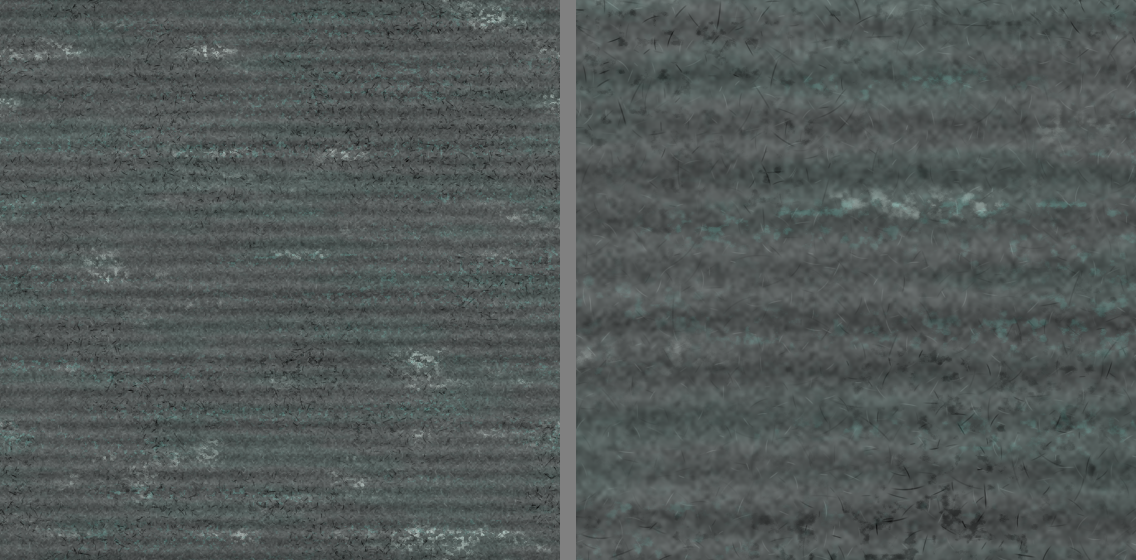
Left: the whole. Right: its middle third, enlarged.
This texture is drawn by a WebGL 2 fragment shader. Its source:

```glsl
#version 300 es
precision highp float;
// Weathered grey-green corrugated sheet: 34 soft horizontal ridges with fine grain, hairlines and pale wear.
uniform vec2 u_resolution;
out vec4 outColor;

float hash(vec2 p) {
  vec3 q = fract(vec3(p.xyx) * 0.1031);
  q += dot(q, q.yzx + 33.33);
  return fract((q.x + q.y) * q.z);
}

// Value noise that wraps after a whole number of cells per axis
float noise(vec2 uv, vec2 cells, float seed) {
  vec2 p = uv * cells, i = floor(p), f = fract(p);
  f = f * f * (3.0 - 2.0 * f);
  vec2 a = mod(i, cells) + seed, b = mod(i + 1.0, cells) + seed;
  return mix(mix(hash(a), hash(vec2(b.x, a.y)), f.x),
             mix(hash(vec2(a.x, b.y)), hash(b), f.x), f.y);
}

float fbm(vec2 uv, vec2 cells, float seed) {
  float sum = 0.0, weight = 0.5;
  for (int k = 0; k < 5; k++) {
    sum += weight * noise(uv, cells, seed + float(k) * 17.0);
    cells *= 2.0;
    weight *= 0.5;
  }
  return sum / 0.97;
}

// One short randomly turned hairline per cell, searched over the neighbours
float scratches(vec2 uv, float cells, float seed) {
  vec2 p = uv * cells, home = floor(p);
  float ink = 0.0, soft = cells / u_resolution.y;
  for (int j = -1; j <= 1; j++)
    for (int i = -1; i <= 1; i++) {
      vec2 cell = home + vec2(i, j), id = mod(cell, cells) + seed;
      vec2 d = p - cell - vec2(hash(id), hash(id + 41.0));
      float angle = 6.2832 * hash(id + 83.0);
      vec2 along = vec2(cos(angle), sin(angle));
      float t = dot(d, along), len = 0.15 + 0.4 * hash(id + 127.0);
      float bend = 0.9 * (hash(id + 59.0) - 0.5) * t * t;
      float across = abs(dot(d, vec2(-along.y, along.x)) - bend);
      float line = 1.0 - smoothstep(0.0, 0.01 + soft, across);
      ink = max(ink, line * (1.0 - smoothstep(len * 0.4, len, abs(t))) * hash(id + 149.0));
    }
  return ink;
}

void main() {
  vec2 uv = gl_FragCoord.xy / u_resolution;

  // Ridges: straight, with slightly frayed sides
  float fray = 0.08 * (noise(uv, vec2(24.0, 34.0), 3.0) - 0.5)
             + 0.14 * (noise(uv, vec2(120.0, 102.0), 9.0) - 0.5);
  float row = uv.y * 34.0 - 0.17 + fray;
  float ridge = -cos(6.2832 * row);
  float depth = 0.75 + 0.5 * noise(uv, vec2(4.0, 17.0), 21.0);
  float tone = 0.331 + 0.031 * ridge * depth;

  // Faint stains and uneven ridge brightness
  tone += 0.03 * (fbm(uv, vec2(5.0, 7.0), 35.0) - 0.5);
  tone += 0.035 * (noise(uv, vec2(3.0, 34.0), 51.0) - 0.5);

  // Fine grain with a slanted weave that flips direction in narrow columns
  float lean = abs(fract(uv.x * 64.0) - 0.5) * 2.0;
  float weave = noise(uv + vec2(0.0, lean * 0.006), vec2(150.0, 300.0), 67.0) - 0.5;
  float grain = noise(uv, vec2(340.0), 73.0) - 0.5;
  float mottle = noise(uv, vec2(120.0, 150.0), 79.0) - 0.5;
  tone += 0.06 * weave + 0.075 * grain + 0.025 * mottle;

  // Small dark pits and hairlines, gathered in patches
  float patchy = smoothstep(0.38, 0.68, fbm(uv, vec2(7.0, 10.0), 91.0));
  float pits = smoothstep(0.58, 0.8, fbm(uv, vec2(150.0, 170.0), 103.0));
  tone -= 0.08 * pits * (0.3 + patchy);
  float dark = max(scratches(uv, 72.0, 113.0), 0.9 * scratches(uv, 40.0, 211.0));
  tone -= 0.12 * dark * (0.3 + patchy);
  tone += 0.07 * scratches(uv, 80.0, 307.0);

  vec3 color = tone * mix(vec3(0.99, 1.04, 1.035), vec3(0.95, 1.065, 1.045),
                          smoothstep(0.45, 0.7, fbm(uv, vec2(6.0, 34.0), 127.0)));

  // Tiny verdigris flecks strung out in long horizontal streaks
  float streak = smoothstep(0.48, 0.75, fbm(uv, vec2(4.0, 34.0), 139.0));
  float fleck = smoothstep(0.52, 0.8, fbm(uv, vec2(170.0, 200.0), 151.0));
  color += vec3(0.03, 0.11, 0.1) * fleck * (0.15 + streak);

  // Pale abrasion: rare crumbled patches, likelier near the left and right edges
  float edge = pow(abs(uv.x * 2.0 - 1.0), 3.0);
  float worn = smoothstep(0.6, 0.9, fbm(uv, vec2(8.0, 22.0), 163.0) + 0.06 * edge);
  float chips = smoothstep(0.45, 0.75, fbm(uv, vec2(150.0, 180.0), 179.0));
  color += vec3(0.29, 0.31, 0.3) * worn * (0.12 + chips);

  // Grime gathers along the top and bottom borders
  float border = min(uv.y, 1.0 - uv.y);
  color *= 1.0 - 0.08 * (1.0 - smoothstep(0.0, 0.05, border));
  outColor = vec4(clamp(color, 0.0, 1.0), 1.0);
}
```
